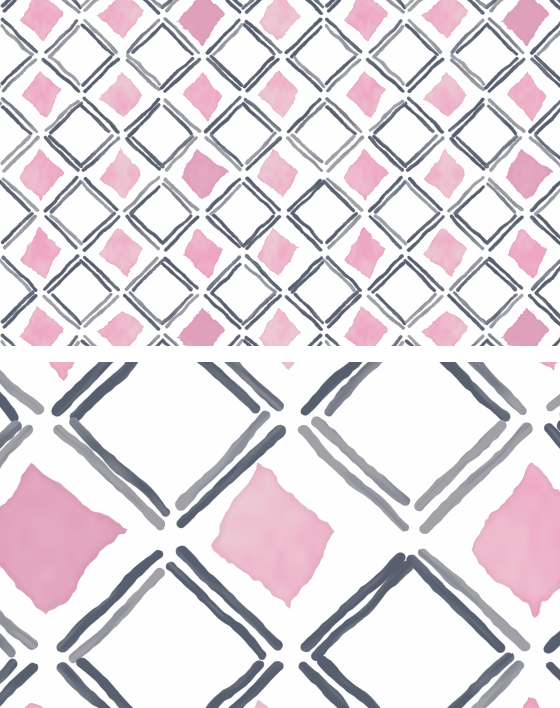
Top, the full canvas; bottom, a detail of the centre.
Write a Shadertoy shader that draws this pattern.

```glsl
// Watercolour lattice: double brush-stroke diamonds with pink painted lozenges between them.

float hash(vec2 p) {
    vec3 h = fract(p.xyx * vec3(0.1031, 0.1030, 0.0973));
    h += dot(h, h.yzx + 33.33);
    return fract((h.x + h.y) * h.z);
}

// Random value for one feature of a cell; the painting repeats every 4 x 4 cells.
float cellRandom(vec2 cell, float feature) {
    return hash(mod(cell, 4.0) * 17.3 + vec2(feature * 7.13, feature * 3.71) + 5.0);
}

float noise(vec2 p) {
    vec2 i = floor(p), f = fract(p);
    f = f * f * (3.0 - 2.0 * f);
    return mix(mix(hash(i), hash(i + vec2(1, 0)), f.x),
               mix(hash(i + vec2(0, 1)), hash(i + vec2(1, 1)), f.x), f.y);
}

float coverage(float d, float blur) {
    return 1.0 - smoothstep(-blur, blur, d);
}

// Corner k of a lozenge, slightly turned and uneven.
vec2 lozengeCorner(vec2 cell, float k) {
    k = mod(k, 4.0);
    float turn = radians(90.0 * k + 7.0 + 22.0 * (cellRandom(cell, k) - 0.5));
    float size = 0.93 + 0.20 * cellRandom(cell, k + 4.0);
    return vec2(0.25, 0.29) * vec2(cos(turn), sin(turn)) * size;
}

vec3 paintLozenge(vec3 color, vec2 p, float blur) {
    vec2 cell = floor(p), id = mod(cell, 4.0);
    vec2 q = fract(p) - 0.5;
    vec2 grain = q + 20.0 + 9.0 * id;
    float dark = id.x == 2.0 && mod(id.y, 2.0) == 0.0 ? 1.0 : 0.0;
    q.x += id.x == 3.0 ? 0.06 : 0.0;
    q /= 1.0 + 0.12 * dark;

    float d = -1.0;
    for (float k = 0.0; k < 4.0; k++) {
        vec2 a = lozengeCorner(cell, k), side = lozengeCorner(cell, k + 1.0) - a;
        d = max(d, dot(q - a, normalize(vec2(side.y, -side.x))));
    }
    d += 0.035 * (noise(grain * 11.0) - 0.6) + 0.016 * (noise(grain * 38.0) - 0.5);

    // Pigment: pale blooms, brush streaks and a faint dried rim.
    float bloom = 0.65 * noise(grain * 6.0) + 0.35 * noise(grain * vec2(22.0, 13.0));
    float pale = 0.45 * mod(id.x, 2.0) + 0.35 * cellRandom(cell, 9.0) + 1.3 * (bloom - 0.5);
    vec3 pink = mix(vec3(0.935, 0.655, 0.765), vec3(0.93, 0.78, 0.83), clamp(pale, 0.0, 1.0));
    pink = mix(pink, vec3(0.86, 0.62, 0.73), dark * (0.95 - 0.5 * bloom));
    pink *= 1.0 - 0.04 * smoothstep(-0.03, 0.0, d);
    return mix(color, pink, coverage(d, blur));
}

vec3 paintOutline(vec3 color, vec2 p, float blur) {
    vec2 cell = floor(p + 0.5), q = p - cell;
    for (float k = 0.0; k < 4.0; k++) {
        float angle = radians(45.0 + 90.0 * k);
        vec2 outward = vec2(cos(angle), sin(angle));
        float along = dot(q, vec2(-outward.y, outward.x));
        float across = dot(q, outward);

        for (float inner = 0.0; inner < 2.0; inner++) {
            float seed = 20.0 + 10.0 * k + 5.0 * inner;
            float tilt = cellRandom(cell, seed) - 0.5;
            float slide = cellRandom(cell, seed + 1.0) - 0.5;
            float tone = cellRandom(cell, seed + 2.0);
            float offset = cellRandom(cell, seed + 3.0) - 0.5;
            vec2 grain = vec2(along + 3.0, 40.0 * tone + 9.0);

            // Bent capsule whose width swells and thins like a loaded brush.
            float u = along - slide * mix(0.02, 0.07, inner);
            float v = across - mix(0.346, 0.277, inner) - 0.016 * offset - 0.05 * tilt * along;
            v += 0.024 * (noise(grain * vec2(7.0, 1.0)) - 0.5);
            float halfLength = mix(0.285, 0.255, inner) + 0.03 * offset;
            float halfWidth = 0.017 + 0.009 * noise(grain * vec2(9.0, 2.0));
            halfWidth += 0.006 * (noise(vec2(along * 36.0 + 50.0, 90.0 * tone + sign(v))) - 0.5);
            float d = length(vec2(max(abs(u) - halfLength, 0.0), v)) - halfWidth;

            // Ink thins along some strokes, mostly on the lower sides.
            float streak = noise(vec2(along * 8.0 + 20.0, v * 70.0 + 60.0 * tone + 10.0));
            float dry = smoothstep(0.55, 1.0, tone + (outward.y < 0.0 ? 0.12 : 0.0));
            dry += 0.6 * (streak - 0.4) + 0.5 * tilt * along / 0.3;
            vec3 ink = mix(vec3(0.34, 0.37, 0.43), vec3(0.63, 0.63, 0.66), clamp(dry, 0.0, 1.0));
            color = mix(color, ink, coverage(d, blur));
        }
    }
    return color;
}

void mainImage(out vec4 fragColor, in vec2 fragCoord) {
    // Lozenges sit at cell centres, outlined diamonds at cell corners.
    vec2 p = fragCoord / iResolution.xy * vec2(6.907, 4.38) + vec2(0.0, 0.324);
    float blur = 0.75 * 4.38 / iResolution.y;

    vec3 color = vec3(1.0, 0.995, 0.995);
    color = paintLozenge(color, p, blur);
    color = paintOutline(color, p, blur);
    fragColor = vec4(color, 1.0);
}
```
